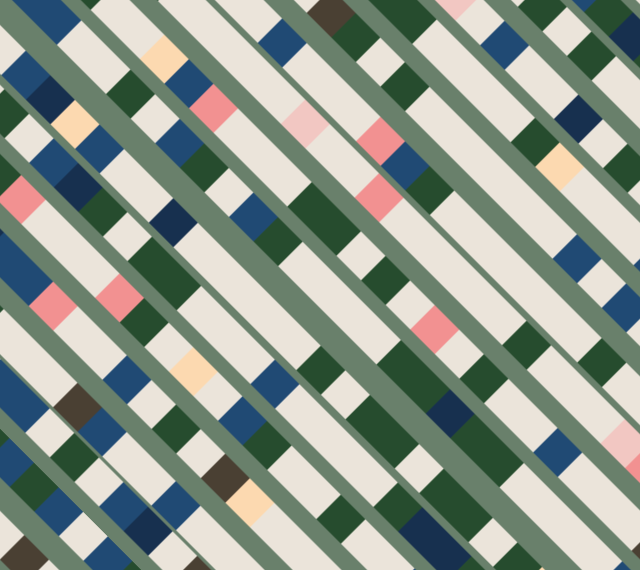
Give the GLSL for this pattern, as a WebGL 2 fragment shader.

```glsl
#version 300 es
precision highp float;

uniform vec2 u_resolution;
out vec4 fragColor;

float hash(vec2 p) {
    vec3 q = fract(vec3(p.xyx) * 0.1031);
    q += dot(q, q.yzx + 33.33);
    return fract((q.x + q.y) * q.z);
}

// Weighted choice: cream fills about half of the cells
vec3 cellColor(float pick) {
    vec3 cream = vec3(0.92, 0.895, 0.855);
    vec3 green = vec3(0.15, 0.30, 0.18);
    vec3 blue = vec3(0.125, 0.29, 0.455);
    vec3 navy = vec3(0.09, 0.19, 0.31);
    vec3 coral = vec3(0.95, 0.57, 0.57);
    vec3 blush = vec3(0.95, 0.78, 0.76);
    vec3 peach = vec3(0.99, 0.85, 0.69);
    vec3 brown = vec3(0.29, 0.25, 0.20);
    if (pick < 0.52) return cream;
    if (pick < 0.69) return green;
    if (pick < 0.83) return blue;
    if (pick < 0.88) return navy;
    if (pick < 0.925) return coral;
    if (pick < 0.96) return blush;
    return pick < 0.98 ? peach : brown;
}

void main() {
    vec2 p = gl_FragCoord.xy / u_resolution.y;
    float pixel = 1.0 / u_resolution.y;

    // Axes along and across the falling diagonal
    float along = (p.x - p.y) * 0.70711;
    float across = (p.x + p.y) * 0.70711;

    // Parallel strips; pairs of neighbours break near the same place
    float pitch = 0.0879;
    float strip = floor(across / pitch);
    float cellSize = 0.061;
    float runLength = 44.0;
    float phase = runLength * hash(vec2(floor(strip * 0.5), 7.0)) + hash(vec2(strip, 3.0));
    float position = along / cellSize + phase;
    float run = floor(position / runLength);
    float gap = 1.0 + 1.5 * hash(vec2(strip, run + 19.0));
    float cellPos = position - run * runLength - gap;

    // Each run sits a little off the middle of its lane
    float shift = 0.027 * (hash(vec2(strip + 41.0, run + 5.0)) - 0.5);
    float sideDist = abs(across - (strip + 0.5) * pitch - shift) - 0.0303;
    float endDist = max(-cellPos, cellPos + gap - runLength) * cellSize;
    float stripDist = max(sideDist, endDist);

    // Square cells, blended across the nearest joint
    float joint = floor(cellPos + 0.5);
    vec2 seed = vec2(strip * 3.0 + 11.0, joint + run * 57.0 + 130.0);
    vec3 before = cellColor(hash(seed - vec2(0.0, 1.0)));
    vec3 after = cellColor(hash(seed));
    float jointDist = (cellPos - joint) * cellSize;
    vec3 cells = mix(before, after, smoothstep(-pixel, pixel, jointDist));

    vec3 sage = vec3(0.41, 0.50, 0.42);
    float cover = 1.0 - smoothstep(-pixel, pixel, stripDist);
    fragColor = vec4(mix(sage, cells, cover), 1.0);
}
```
